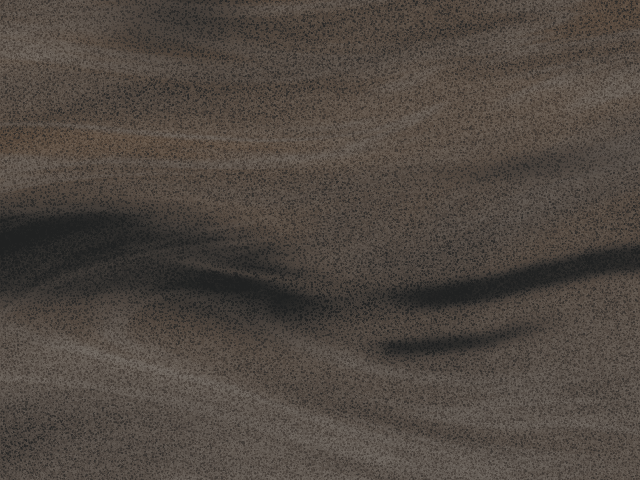
Reproduce this texture procedurally as a WebGL 1 fragment shader.

```glsl
precision highp float;

uniform vec2 u_resolution;

// Colours
const vec3 CHARCOAL = vec3(0.125, 0.130, 0.130);
const vec3 UMBER = vec3(0.305, 0.275, 0.252);
const vec3 ASH = vec3(0.455, 0.428, 0.400);
const vec3 RUST_SHIFT = vec3(0.040, 0.002, -0.032);

// Sizes, in units of the canvas height
const float PORE_CELLS = 205.0;
const float GRAIN_CELLS = 310.0;
const vec2 STREAK_FREQ = vec2(2.3, 12.0);
const vec2 VEIN_FREQ = vec2(1.5, 7.0);
const float FLOW_SLOPE = 0.20;

// Strengths
const float BASE_TONE = 0.67;
const float STREAK_GAIN = 0.13;
const float VEIN_GAIN = 0.13;
const float SMOKE_GAIN = 0.50;
const float PORE_GAIN = 0.30;
const float GRAIN_GAIN = 0.24;

vec3 hash3(vec2 cell) {
  vec3 h = fract(cell.xyx * vec3(0.1031, 0.1030, 0.0973));
  h += dot(h, h.yxz + 33.33);
  return fract((h.xxy + h.yzz) * h.zyx);
}

// Cellular noise: x = distance to the nearest grain, y = its random value
vec2 grains(vec2 p) {
  vec2 base = floor(p);
  vec2 nearest = vec2(8.0, 0.0);
  for (int j = -1; j <= 1; j++) {
    for (int i = -1; i <= 1; i++) {
      vec2 cell = base + vec2(float(i), float(j));
      vec3 rnd = hash3(cell);
      float d = length(cell + rnd.xy - p);
      if (d < nearest.x) nearest = vec2(d, rnd.z);
    }
  }
  return nearest;
}

// Layered sines, turned and warped at every octave
float layers(vec2 q) {
  float sum = 0.0;
  float gain = 0.8;
  for (int i = 0; i < 6; i++) {
    q += 0.6 * sin(q.yx * 1.3 + float(i) * 2.1);
    sum += gain * sin(q.x) * cos(q.y);
    q = mat2(0.8, 0.6, -0.6, 0.8) * q * 1.75 + 1.7;
    gain *= 0.62;
  }
  return sum;
}

float bell(float offset, float width) {
  float k = offset / width;
  return exp(-k * k);
}

// Dark band: a wide forked mass at the left, thin rising strands at the right
float smoke(vec2 p) {
  float thin = smoothstep(0.48, 0.78, p.x);
  float centre = 0.47 - 0.11 * smoothstep(0.2, 0.75, p.x)
               + 0.11 * smoothstep(0.78, 1.4, p.x);
  float v = p.y - centre;
  float mass = bell(v, 0.11) * (1.0 - thin);
  float gap = bell(v - 0.015, 0.025) * smoothstep(0.15, 0.55, p.x);
  mass *= 1.0 - 0.6 * gap;
  float strand = bell(v, 0.032) * smoothstep(0.6, 0.95, p.x);
  float lower = bell(v + 0.105, 0.025)
              * smoothstep(0.70, 0.80, p.x) * (1.0 - smoothstep(0.95, 1.28, p.x));
  float smudge = bell(p.x - 0.37, 0.18) * bell(p.y - 0.96, 0.10);
  float drift = bell(p.x - 1.12, 0.25) * bell(p.y - 0.53 - 0.12 * p.x, 0.04);
  return 1.1 * mass + strand + 0.8 * lower + 0.55 * smudge + 0.45 * drift;
}

vec3 toneColour(float tone) {
  vec3 low = mix(CHARCOAL, UMBER, smoothstep(0.0, 1.0, tone * 2.0) * 0.3
                                  + clamp(tone * 2.0, 0.0, 1.0) * 0.7);
  return mix(low, ASH, clamp(tone * 2.0 - 1.0, 0.0, 1.0));
}

void main() {
  vec2 p = gl_FragCoord.xy / u_resolution.y;

  // Sloping flow in the upper part, level below
  float upper = smoothstep(0.15, 0.6, p.y);
  float bend = 0.025 * sin(5.0 * p.x + 2.0 * p.y);
  vec2 flow = vec2(p.x, p.y - FLOW_SLOPE * upper * p.x - bend);
  float streak = layers(flow * STREAK_FREQ + 3.0);
  float broad = layers(flow * VEIN_FREQ + 9.0);
  float vein = smoothstep(0.65, 1.0, 1.0 - abs(broad - 0.25));

  // Fine texture
  vec2 pore = grains(p * PORE_CELLS);
  float grain = grains(p * GRAIN_CELLS + 17.0).y - 0.5;
  float soft = max(0.12, 0.5 * PORE_CELLS / u_resolution.y);
  float radius = 0.55 * pore.y;
  float speck = 1.0 - smoothstep(radius - soft, radius + soft, pore.x);

  // Smoke with edges that break up into grain
  float dark = smoke(p + vec2(0.03, 0.018) * streak);
  dark = smoothstep(0.05, 0.95, dark + 0.12 * streak * dark + 0.18 * grain);

  // Tone
  float haze = bell(p.y - 0.24, 0.08) * (1.0 - 0.5 * smoothstep(0.6, 1.0, p.x));
  float tone = BASE_TONE + STREAK_GAIN * streak + VEIN_GAIN * (vein - 0.3);
  tone += 0.10 * haze - 0.05 * upper;
  tone -= SMOKE_GAIN * dark;
  tone += (GRAIN_GAIN * grain - PORE_GAIN * speck) * (1.0 - 0.45 * dark);

  // Rusty tint, mostly above the smoke
  float rust = (0.15 + 0.6 * upper) * (0.65 + 0.5 * broad) * (1.0 - 0.7 * vein);
  rust = clamp(rust, 0.0, 1.2) * (1.0 - dark) * smoothstep(0.1, 0.6, tone);

  gl_FragColor = vec4(toneColour(clamp(tone, 0.0, 1.0)) + RUST_SHIFT * rust, 1.0);
}
```
